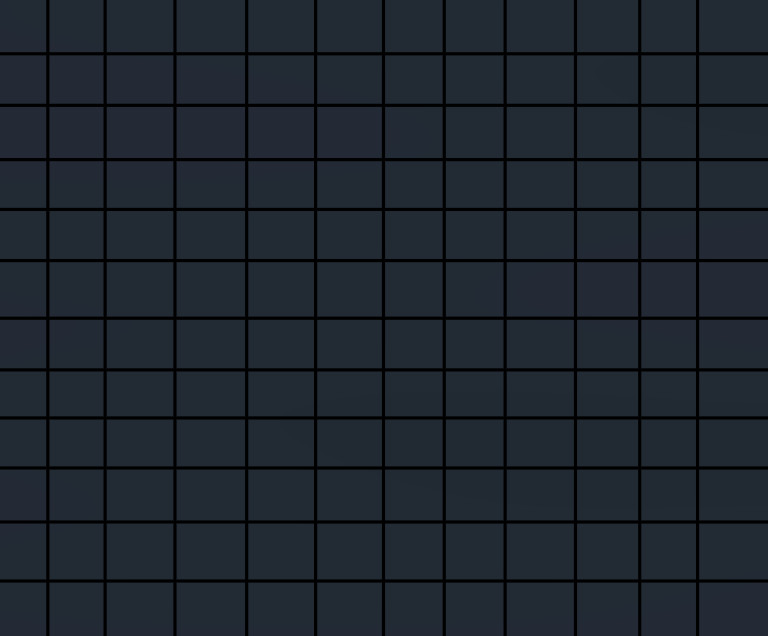
This pattern is drawn by a WebGL 1 fragment shader. Its source:

```glsl
precision highp float;

uniform vec2 u_resolution;

const float PI = 3.14159265;
const int CELLS = 12;                // cells across and down
const float LINE_WIDTH = 0.005;      // in canvas heights
const vec3 CELL_COLOR = vec3(0.135, 0.163, 0.206);
const vec3 LINE_COLOR = vec3(0.0);
const vec3 TINT = vec3(-0.012, 0.006, -0.014);
const vec2 TINT_SCALE = vec2(0.7, 3.5);

// Harmonics that make the spacing uneven, in cells
const vec4 LOW_MODES = vec4(1.0, 2.0, 3.0, 4.0);
const vec4 COLUMN_MODES = vec4(5.0, 6.0, 7.0, 8.0);
const vec4 ROW_MODES = vec4(5.0, 6.0, 8.0, 9.0);
const vec4 COLUMN_LOW = vec4(-0.136, -0.113, -0.118, -0.066);
const vec4 COLUMN_HIGH = vec4(-0.025, 0.016, -0.035, 0.025);
const vec4 ROW_LOW = vec4(-0.073, 0.059, -0.037, 0.027);
const vec4 ROW_HIGH = vec4(0.021, -0.032, 0.006, 0.019);

// Position from 0 to 1 of a grid line shifted by its harmonics
float linePosition(float index, vec4 low, vec4 high, vec4 highModes) {
  float phase = PI * index / float(CELLS);
  float shift = dot(low, sin(LOW_MODES * phase))
              + dot(high, sin(highModes * phase));
  return (index + shift) / float(CELLS);
}

vec2 randomGradient(vec2 cell) {
  float h = fract(sin(dot(cell, vec2(127.1, 311.7))) * 43758.5);
  return vec2(cos(2.0 * PI * h), sin(2.0 * PI * h));
}

float gradientNoise(vec2 p) {
  vec2 i = floor(p);
  vec2 f = p - i;
  vec2 w = f * f * f * (f * (f * 6.0 - 15.0) + 10.0);
  float a = dot(randomGradient(i), f);
  float b = dot(randomGradient(i + vec2(1.0, 0.0)), f - vec2(1.0, 0.0));
  float c = dot(randomGradient(i + vec2(0.0, 1.0)), f - vec2(0.0, 1.0));
  float d = dot(randomGradient(i + vec2(1.0)), f - vec2(1.0));
  return mix(mix(a, b, w.x), mix(c, d, w.x), w.y);
}

void main() {
  vec2 uv = gl_FragCoord.xy / u_resolution;
  uv.y = 1.0 - uv.y; // rows count from the top
  float aspect = u_resolution.x / u_resolution.y;
  float pixel = 1.0 / u_resolution.y;

  // Distance to the nearest column and row line, in canvas heights
  vec2 nearest = vec2(1.0);
  for (int i = 1; i < CELLS; i++) {
    float index = float(i);
    vec2 position = vec2(
      linePosition(index, COLUMN_LOW, COLUMN_HIGH, COLUMN_MODES),
      linePosition(index, ROW_LOW, ROW_HIGH, ROW_MODES));
    nearest = min(nearest, abs(uv - position) * vec2(aspect, 1.0));
  }

  // Lines with one pixel of smoothing
  vec2 coverage = clamp((0.5 * LINE_WIDTH - nearest) / pixel + 0.5, 0.0, 1.0);
  float grid = max(coverage.x, coverage.y);

  // Faint drift of the cell colour
  vec3 cell = CELL_COLOR + TINT * gradientNoise(uv * TINT_SCALE);

  gl_FragColor = vec4(mix(cell, LINE_COLOR, grid), 1.0);
}
```
